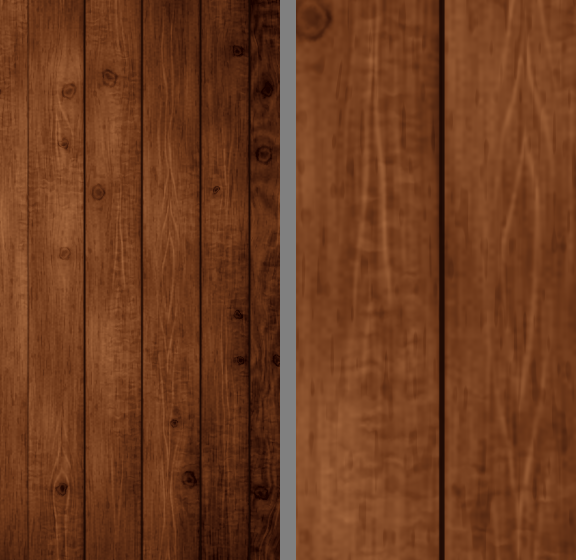
Left, the full canvas; right, a detail of the centre.
Write a WebGL 2 fragment shader that draws this texture.

```glsl
#version 300 es
precision highp float;
// Stained brown wooden planks standing upright, with grain, knots and dark seams.
uniform vec2 u_resolution;
out vec4 fragColor;

float hash(vec2 p) {
  return fract(sin(dot(p, vec2(127.1, 311.7))) * 43758.5453);
}

float noise(vec2 p) {
  vec2 i = floor(p), f = fract(p);
  f = f * f * (3.0 - 2.0 * f);
  return mix(mix(hash(i), hash(i + vec2(1, 0)), f.x),
             mix(hash(i + vec2(0, 1)), hash(i + vec2(1, 1)), f.x), f.y);
}

// Layered noise, turned at each octave to hide the lattice
float fbm(vec2 p) {
  float sum = 0.0, amp = 0.5;
  for (int i = 0; i < 4; i++) {
    sum += amp * noise(p);
    p = mat2(1.6, 1.2, -1.2, 1.6) * p + 9.7;
    amp *= 0.5;
  }
  return sum;
}

// Stain colour from dark (0) through brown (0.6) to worn amber (1)
vec3 stain(float t) {
  vec3 dark = vec3(0.18, 0.06, 0.02), brown = vec3(0.43, 0.22, 0.10);
  vec3 amber = vec3(0.58, 0.35, 0.20);
  return t < 0.6 ? mix(dark, brown, max(t, -0.2) / 0.6)
                 : mix(brown, amber, min((t - 0.6) / 0.4, 1.4));
}

void main() {
  vec2 p = gl_FragCoord.xy / u_resolution * vec2(1.0, 2.0);
  float pixel = 1.0 / u_resolution.x;

  // Find the plank and its two edges
  float seams[5] = float[5](0.1, 0.302, 0.507, 0.716, 0.891);
  float id = 0.0, left = -0.1, right = 1.08;
  for (int i = 0; i < 5; i++) {
    if (p.x > seams[i]) { id += 1.0; left = seams[i]; }
    else right = min(right, seams[i]);
  }
  float wild = step(4.5, id);

  // Knots: darken the wood and push the fibres aside
  float knotShade = 0.0, bend = 0.0;
  vec2 ragged = vec2(fbm(p * 45.0), fbm(p * 45.0 + 31.0)) - 0.47;
  for (int k = 0; k < 5; k++) {
    vec2 seed = vec2(id * 3.7 + 1.3, float(k) * 5.1 + 2.0);
    if (hash(seed + 4.0) < 0.3 - wild) continue;
    vec2 centre = vec2(mix(left, right, 0.15 + 0.7 * hash(seed)),
                       (float(k) + 0.15 + 0.7 * hash(seed + 1.0)) * 0.4);
    float radius = 0.009 + 0.014 * hash(seed + 2.0) + 0.004 * wild;
    vec2 d = p - centre;
    float r = length((d + ragged * 0.022) * vec2(1.0, 0.85)) / radius;
    knotShade += 0.30 * smoothstep(0.8, 0.2, r);
    knotShade += 0.28 * exp(-pow((r - 1.0) * 4.5, 2.0)) * (0.5 + noise(p * 70.0));
    vec2 shadow = (d + ragged * 0.04) * vec2(0.55, 1.0) / radius;
    knotShade += 0.22 * exp(-dot(shadow, shadow) * 0.4);
    vec2 flow = d * vec2(1.0, 0.45) / radius;
    bend -= d.x * 0.8 * exp(-dot(flow, flow) * 0.16);
  }

  // Grain coordinates, stretched along the plank
  float sway = (fbm(vec2(p.x * 4.0, p.y * 3.0) + id * 17.0) - 0.47) * (0.015 + 0.12 * wild);
  vec2 grain = vec2(p.x + bend + sway, p.y + id * 7.3);
  float fibre = noise(grain * vec2(210.0, 14.0));
  float streak = noise(grain * vec2(85.0, 3.0) + 5.0);

  // Nested pointed figure along the heart of each plank
  float heart = mix(left, right, 0.4 + 0.25 * hash(vec2(id, 3.0)));
  float side = abs(grain.x - heart + (noise(vec2(p.y * 6.0, id * 9.0)) - 0.5) * 0.012);
  float phase = 4.5 * noise(vec2(grain.y * 2.4, id * 4.0 + 0.5)) - side * 42.0;
  phase += 0.35 * noise(grain * vec2(60.0, 14.0));
  float rings = 0.5 + 0.5 * sin(6.2832 * phase);
  float flame = pow(rings, 4.0) * smoothstep(0.05, 0.012, side);
  flame *= smoothstep(0.3, 0.6, noise(vec2(grain.y * 3.5, id * 6.0 + 0.3)));
  float whorl = sin(6.2832 * fbm(grain * vec2(7.0, 2.2) + 4.0) * 9.0);

  // Short cross marks in patches, dark pores and uneven stain
  float patches = smoothstep(0.4, 0.7, noise(p * vec2(9.0, 3.0) + id * 11.0));
  float sawMarks = (noise(vec2(p.x * 38.0 + id * 5.0, p.y * 125.0 + ragged.x * 3.0)) - 0.5) * patches;
  float pores = smoothstep(0.68, 0.9, noise(grain * vec2(170.0, 34.0) + 3.0));
  float blotch = fbm(p * vec2(8.0, 4.0) + id * 23.0) - 0.47;
  float speck = noise(p * 150.0) - 0.5;

  // Light glows at the left middle and falls off to the right and the ends
  float tone = 0.88 - 0.68 * pow(p.x - 0.1, 2.0) - 0.34 * pow(p.y - 1.08, 2.0);
  tone += (hash(vec2(id, 8.0)) - 0.5) * 0.06;
  tone += 0.18 * (fibre - 0.5) + 0.17 * (streak - 0.5) + 0.24 * flame;
  tone += 0.24 * sawMarks + 0.60 * blotch + 0.12 * speck;
  tone += wild * 0.11 * whorl - 0.14 * pores - knotShade;

  // Seams: soft shade beside a straight dark gap, the first one finer
  float edge = min(p.x - left, right - p.x);
  float fine = step(p.x, 0.2);
  float gapWidth = mix(0.0032, 0.0012, fine);
  tone -= mix(0.30, 0.12, fine) * exp(-edge / 0.008);
  tone += 0.07 * exp(-pow((p.x - left - 0.009) / 0.003, 2.0));
  float gap = smoothstep(gapWidth + pixel, gapWidth - pixel, edge);
  vec3 color = mix(stain(tone), vec3(0.10, 0.03, 0.01), gap * mix(0.9, 0.65, fine));

  fragColor = vec4(color, 1.0);
}
```
